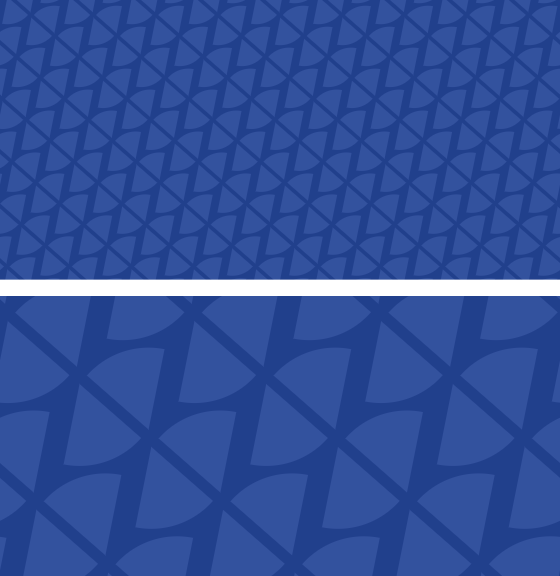
Top: the whole. Bottom: its middle third, enlarged.
Give the GLSL for this pattern, as a WebGL 1 fragment shader.

```glsl
precision highp float;

// Slanted lattice of paired 60 degree sectors, light blue on deep blue, with
// a faint pale hairline on the bottom edge. A half-turn fold gives both halves
// of a pair from one distance function; rows step along the diagonal gap.

uniform vec2 u_resolution;

// Signed distance to a pair of sectors centred on the origin,
// with the gap between them lying along the x axis.
float sectorPair(vec2 p) {
  const float radius = 0.439;
  p *= p.y < 0.0 ? -1.0 : 1.0;
  vec2 fromTip = p - vec2(0.5 * radius, 0.030);
  float arc = length(fromTip) - radius;
  float slantedSide = dot(fromTip, vec2(0.8660, 0.5));
  return max(arc, max(-fromTip.y, slantedSide));
}

void main() {
  // One unit is one horizontal repeat: nine fit across the canvas.
  float pixel = 9.0 / u_resolution.x;
  vec2 p = gl_FragCoord.xy * pixel - vec2(0.689, 4.091);

  // Offset from one row to the next, which is also the gap direction.
  vec2 rowStep = vec2(0.3844, -0.3369);
  vec2 along = normalize(rowStep);
  vec2 across = vec2(-along.y, along.x);

  // Nearest pair in this row and in the rows above and below.
  float nearestRow = floor(p.y / rowStep.y + 0.5);
  float dist = 1.0;
  for (int i = -1; i <= 1; i++) {
    vec2 q = p - (nearestRow + float(i)) * rowStep;
    q.x -= floor(q.x + 0.5);
    dist = min(dist, sectorPair(vec2(dot(q, along), dot(q, across))));
  }

  float coverage = clamp(0.5 - dist / pixel, 0.0, 1.0);
  vec3 deepBlue = vec3(0.13, 0.25, 0.55);
  vec3 lightBlue = vec3(0.20, 0.32, 0.62);
  vec3 color = mix(deepBlue, lightBlue, coverage);

  // Pale hairline on the bottom edge, as a fraction of the canvas height.
  float hairline = clamp(0.0013 * u_resolution.y - gl_FragCoord.y + 0.5, 0.0, 1.0);
  gl_FragColor = vec4(mix(color, vec3(1.0), hairline), 1.0);
}
```
